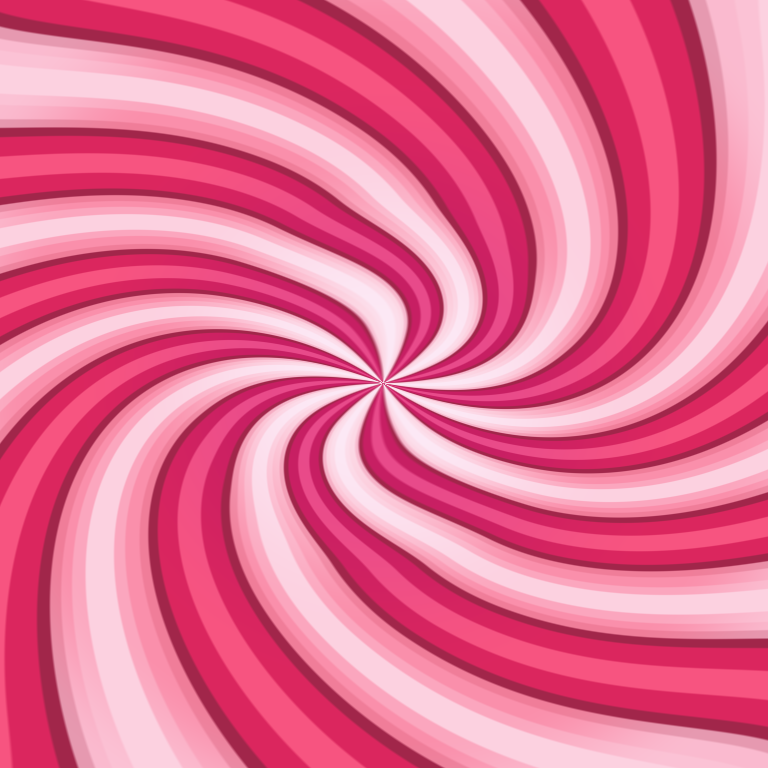
Give the GLSL for this background, as a Shadertoy shader.

```glsl
const float TAU = 6.2831853;
const float ARM_COUNT = 9.0;
const vec2 HUB = vec2(0.499, 0.501);

vec2 rotate(vec2 p, float angle) {
    float c = cos(angle), s = sin(angle);
    return vec2(c * p.x - s * p.y, s * p.x + c * p.y);
}

// Twist angle that grows smoothly with the radius
float twist(float radius, float inner, float outer) {
    return radians(mix(inner, outer, smoothstep(-0.10, 0.78, radius)));
}

// Extra twist across the long axis: tight by the hub, then relaxed
float crossTwist(float radius, float inner, float outer, float fade) {
    float bend = mix(inner, outer, smoothstep(0.075, 0.245, radius));
    return radians(bend - fade * smoothstep(0.33, 0.65, radius));
}

// Soft repeating stripe from start to end, within a period of one
float stripe(float phase, float start, float end, float blur) {
    float away = abs(fract(phase - 0.5 * (start + end) + 0.5) - 0.5);
    float halfWidth = 0.5 * (end - start);
    return 1.0 - smoothstep(halfWidth - blur, halfWidth + blur, away);
}

// Pale arm: rosy rims, pink sides and a milky core
vec3 paleArm(float phase, float radius, float blur) {
    float blush = smoothstep(0.08, 0.32, radius);
    float bleach = smoothstep(0.46, 0.62, radius);
    vec3 side = mix(vec3(0.99, 0.85, 0.90), vec3(0.98, 0.56, 0.67), blush);
    side = mix(side, vec3(0.98, 0.73, 0.81), bleach);
    vec3 rim = mix(vec3(0.97, 0.73, 0.81), vec3(0.94, 0.49, 0.60), blush);
    rim = mix(rim, vec3(0.90, 0.60, 0.69), bleach);
    vec3 core = mix(vec3(0.99, 0.91, 0.96), vec3(0.99, 0.82, 0.88), blush);

    vec3 color = mix(rim, side, stripe(phase, 0.55, 0.95, blur));
    color = mix(color, mix(side, core, 0.35), stripe(phase, 0.60, 0.87, blur));
    return mix(color, core, stripe(phase, 0.665, 0.81, blur));
}

// Crimson arm: dark rims and a bright core
vec3 crimsonArm(float phase, float radius, float blur) {
    float warmth = smoothstep(0.12, 0.42, radius);
    vec3 rim = vec3(0.63, 0.15, 0.29);
    vec3 side = mix(vec3(0.78, 0.12, 0.39), vec3(0.86, 0.15, 0.37), warmth);
    vec3 core = mix(vec3(0.91, 0.29, 0.54), vec3(0.97, 0.33, 0.50), warmth);

    vec3 color = mix(rim, side, stripe(phase, 0.055, 0.445, blur));
    return mix(color, core, stripe(phase, 0.175, 0.32, blur));
}

void mainImage(out vec4 fragColor, in vec2 fragCoord) {
    float canvas = min(iResolution.x, iResolution.y);
    vec2 p = (fragCoord - 0.5 * iResolution.xy) / canvas + 0.5 - HUB;
    float radius = max(length(p), 0.0005);

    // Arms crowd along one tilted axis, stretched across it
    vec2 tilted = rotate(p, radians(17.0));
    float angle = atan(tilted.y * 1.8, tilted.x);
    float across = tilted.y * tilted.y / (radius * radius);

    // Position across the arms, one unit per crimson and pale pair
    float turn = twist(radius, -50.6, 41.4);
    turn += across * crossTwist(radius, -13.0, 10.0, 7.0);
    float phase = (angle - turn) * ARM_COUNT / TAU;

    // Edge blur follows the local density of the arms
    float density = length(vec2(1.3 / radius, 3.0)) * ARM_COUNT / TAU;
    float blur = min(0.9 * density / canvas, 0.25);

    vec3 pale = paleArm(phase, radius, blur);
    vec3 crimson = crimsonArm(phase, radius, blur);
    vec3 color = mix(pale, crimson, stripe(phase, 0.0, 0.5, blur));
    fragColor = vec4(color, 1.0);
}
```
